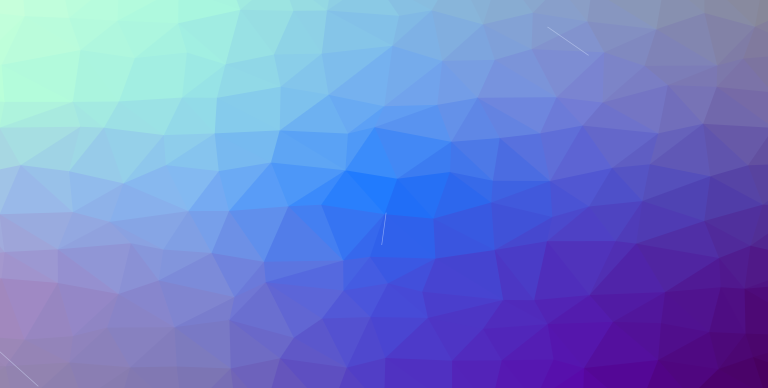
Reproduce this background procedurally as a Shadertoy shader.

```glsl
// Low-poly mesh of flat triangles over a mint, blue and violet gradient.

#define CELL vec2(0.137, 0.1)          // mesh cell size, in canvas heights
#define MESH_ORIGIN vec2(0.036, 0.053) // position of vertex (0, 0)
#define JITTER vec2(0.32, 0.30)        // vertex displacement, in cells
#define GLINT_WIDTH 0.0012             // hairline half width
#define GLINT_STRENGTH 0.35

vec2 hash22(vec2 p) {
    vec3 q = fract(p.xyx * vec3(0.1031, 0.1030, 0.0973));
    q += dot(q, q.yzx + 33.33);
    return fract((q.xx + q.yz) * q.zy);
}

// Piecewise linear blend through five evenly spaced colours
vec3 blend5(float t, vec3 a, vec3 b, vec3 c, vec3 d, vec3 e) {
    vec4 k = clamp(t * 4.0 - vec4(0.0, 1.0, 2.0, 3.0), 0.0, 1.0);
    return mix(mix(mix(mix(a, b, k.x), c, k.y), d, k.z), e, k.w);
}

// Background gradient; uv runs from 0 to 1 on both axes
vec3 gradient(vec2 uv) {
    vec3 top = blend5(uv.x, vec3(0.78, 1.00, 0.86), vec3(0.67, 0.98, 0.87),
        vec3(0.53, 0.77, 0.90), vec3(0.54, 0.62, 0.78), vec3(0.53, 0.53, 0.60));
    vec3 upper = blend5(uv.x, vec3(0.71, 1.00, 0.85), vec3(0.60, 0.90, 0.90),
        vec3(0.43, 0.66, 0.95), vec3(0.47, 0.51, 0.84), vec3(0.47, 0.42, 0.64));
    vec3 middle = blend5(uv.x, vec3(0.62, 0.74, 0.91), vec3(0.50, 0.70, 0.95),
        vec3(0.09, 0.46, 1.00), vec3(0.30, 0.33, 0.83), vec3(0.32, 0.23, 0.62));
    vec3 lower = blend5(uv.x, vec3(0.65, 0.54, 0.77), vec3(0.50, 0.53, 0.83),
        vec3(0.27, 0.32, 0.87), vec3(0.32, 0.14, 0.70), vec3(0.31, 0.05, 0.50));
    vec3 bottom = blend5(uv.x, vec3(0.58, 0.52, 0.68), vec3(0.49, 0.46, 0.70),
        vec3(0.31, 0.22, 0.77), vec3(0.35, 0.03, 0.66), vec3(0.28, 0.00, 0.36));
    return blend5(uv.y, bottom, lower, middle, upper, top);
}

vec2 meshVertex(vec2 id) {
    vec2 offset = JITTER * (2.0 * hash22(id + 20.0) - 1.0);
    return MESH_ORIGIN + CELL * (id + offset);
}

// Signed distance to the line a-b, positive on its left
float edgeSide(vec2 p, vec2 a, vec2 b) {
    vec2 e = normalize(b - a);
    return e.x * (p.y - a.y) - e.y * (p.x - a.x);
}

// Adds a counter-clockwise triangle: colour in rgb, coverage in a
void addTriangle(inout vec4 sum, vec2 p, vec2 a, vec2 b, vec2 c,
                 float aspect, float pixel) {
    float inside = min(edgeSide(p, a, b), min(edgeSide(p, b, c), edgeSide(p, c, a)));
    float coverage = clamp(inside / pixel + 0.5, 0.0, 1.0);
    if (coverage > 0.0) {
        vec2 centre = (a + b + c) / 3.0;
        sum += coverage * vec4(gradient(centre / vec2(aspect, 1.0)), 1.0);
    }
}

// Thin pale line from a to b
float glint(vec2 p, vec2 a, vec2 b, float pixel) {
    vec2 ab = b - a;
    float along = clamp(dot(p - a, ab) / dot(ab, ab), 0.0, 1.0);
    float dist = length(p - a - along * ab);
    return 1.0 - smoothstep(0.0, GLINT_WIDTH + pixel * 0.5, dist);
}

void mainImage(out vec4 fragColor, in vec2 fragCoord) {
    float pixel = 1.0 / iResolution.y;
    float aspect = iResolution.x * pixel;
    vec2 p = fragCoord * pixel;
    vec2 home = floor((p - MESH_ORIGIN) / CELL);

    // Nearby cells, each split along its shorter diagonal
    vec4 sum = vec4(0.0);
    for (int y = -1; y <= 1; y++) {
        for (int x = -1; x <= 1; x++) {
            vec2 id = home + vec2(x, y);
            vec2 a = meshVertex(id);
            vec2 b = meshVertex(id + vec2(1.0, 0.0));
            vec2 c = meshVertex(id + vec2(1.0, 1.0));
            vec2 d = meshVertex(id + vec2(0.0, 1.0));
            if (length((c - a) / CELL) < length((d - b) / CELL)) {
                addTriangle(sum, p, a, b, c, aspect, pixel);
                addTriangle(sum, p, a, c, d, aspect, pixel);
            } else {
                addTriangle(sum, p, a, b, d, aspect, pixel);
                addTriangle(sum, p, b, c, d, aspect, pixel);
            }
        }
    }
    vec3 color = sum.a > 0.001 ? sum.rgb / sum.a : gradient(p / vec2(aspect, 1.0));

    // Hairline glints
    float shine = glint(p, vec2(0.995, 0.451), vec2(0.984, 0.370), pixel);
    shine = max(shine, glint(p, vec2(1.412, 0.930), vec2(1.516, 0.858), pixel));
    shine = max(shine, glint(p, vec2(0.0, 0.093), vec2(0.098, 0.005), pixel));
    color = mix(color, vec3(0.85, 0.9, 1.0), GLINT_STRENGTH * shine);

    fragColor = vec4(color, 1.0);
}
```
